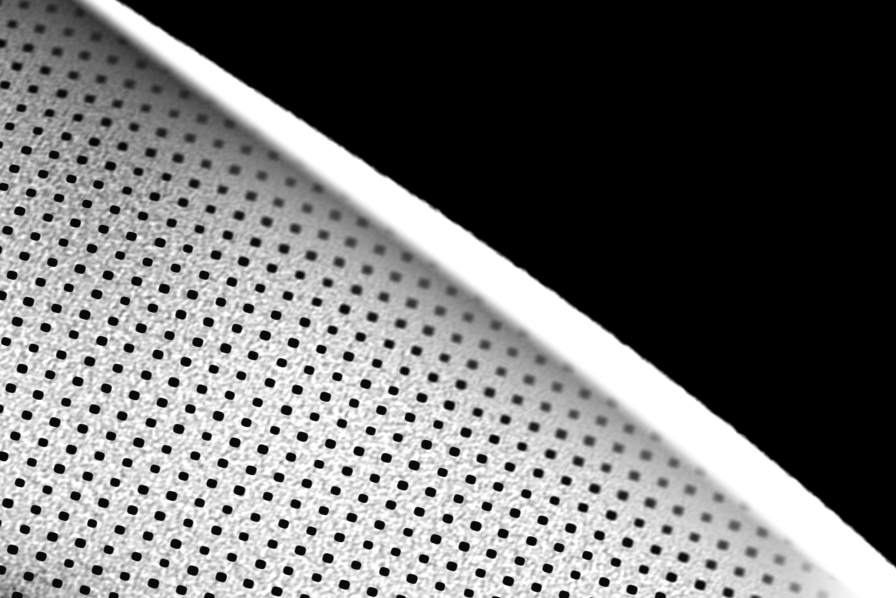
A Shadertoy shader for this texture:

```glsl
vec2 hashGradient(vec2 cell) {
    vec2 h = vec2(dot(cell, vec2(127.1, 311.7)), dot(cell, vec2(269.5, 183.3)));
    return 2.0 * fract(sin(h) * 43758.5) - 1.0;
}

float gradientNoise(vec2 p) {
    vec2 i = floor(p), f = fract(p);
    vec2 u = f * f * (3.0 - 2.0 * f);
    vec2 e = vec2(0.0, 1.0);
    float low = mix(dot(hashGradient(i), f),
                    dot(hashGradient(i + e.yx), f - e.yx), u.x);
    float high = mix(dot(hashGradient(i + e.xy), f - e.xy),
                     dot(hashGradient(i + e.yy), f - e.yy), u.x);
    return mix(low, high, u.y);
}

// Height of the outer cloth edge at a given x
float clothEdge(float x) {
    return 1.0 - 0.729 * (x - 0.195)
         + (0.045 + 0.065 * x) * (x - 0.195) * (1.5 - x);
}

// Coverage of the skewed lattice of perforations
float perforations(vec2 p, float blur) {
    vec2 q = p - vec2(0.529, 0.494);
    q.y += 0.012 * q.x * q.x;
    q.y *= 1.0 + 0.18 * max(0.0, -q.x) * smoothstep(-0.2, 0.5, q.y);
    mat2 lattice = mat2(0.0469, -0.0117, -0.0195, -0.0335);
    vec2 uv = inverse(lattice) * q;
    vec2 cell = round(uv);
    vec2 offset = lattice * (uv - cell);
    offset += 0.0009 * hashGradient(cell);
    offset = abs(mat2(0.96, 0.28, -0.28, 0.96) * offset * vec2(0.92, 1.08));
    float dist = pow(dot(offset * offset, offset), 1.0 / 3.0);
    float radius = 0.0079 + 0.0006 * hashGradient(cell + 9.0).x;
    return 1.0 - smoothstep(radius - blur, radius + blur, dist);
}

// Fine knit: slanted strands with small dark gaps
float knit(vec2 p) {
    vec2 q = mat2(0.83, 0.56, -0.56, 0.83) * p;
    q += 0.003 * gradientNoise(p * 45.0);
    float strands = gradientNoise(q * vec2(150.0, 85.0));
    float gaps = gradientNoise(p * vec2(115.0, 170.0) + 31.0);
    return 0.6 * strands + 0.55 * gaps;
}

void mainImage(out vec4 fragColor, in vec2 fragCoord) {
    vec2 p = fragCoord / iResolution.y;
    float pixel = 1.0 / iResolution.y;

    // Outer edge and the fold beneath the bright rim
    float edge = clothEdge(p.x);
    float fold = edge - (0.02 + 0.125 * p.x - 0.04 * p.x * p.x);
    float below = fold - p.y;
    float depth = max(below, 0.0);

    // Sharpness grows away from the fold and the upper left corner
    float focus = smoothstep(0.03, 0.32, below);
    focus *= 1.0 - 0.45 * smoothstep(0.65, 1.0, p.y);

    // Broad light and shadow over the cloth
    float tone = 0.9 + 0.05 * gradientNoise(p * 3.0 + 4.0);
    float shadow = mix(0.5, 0.24, smoothstep(0.75, 1.3, p.x));
    tone -= shadow * exp(-depth / 0.095);
    tone -= 0.2 * exp(-12.0 * dot(p - vec2(0.2, 0.79), p - vec2(0.2, 0.79)));
    tone -= 0.3 * exp(-5.0 * length(p - vec2(0.0, 1.0)));
    tone -= 0.4 * exp(-11.0 * length(p * vec2(0.6, 1.5)));

    // Knit relief, then the holes with depth of field
    tone += knit(p) * mix(0.06, 0.62, focus);
    float blur = max(mix(0.0062, 0.0016, focus), 0.8 * pixel);
    float holes = perforations(p, blur);
    holes *= mix(0.48, 0.97, smoothstep(0.0, 0.2, below));
    tone = mix(tone, 0.01, holes);

    // Overexposed rim rolling over the fold
    float rim = smoothstep(-0.022, 0.018, -below);
    rim = max(rim, smoothstep(1.28, 1.46, p.x + 0.25 * p.y));
    tone = mix(tone, 1.0, rim);

    // Fuzzy silhouette against black
    float fuzz = 0.004 * gradientNoise(vec2(p.x * 62.0, p.y * 40.0))
               + 0.002 * gradientNoise(p * 130.0);
    float silhouette = (edge + fuzz - p.y) * 0.82;
    float soft = max(0.004, pixel);
    tone = clamp(tone, 0.0, 1.0) * smoothstep(-soft, soft, silhouette);

    fragColor = vec4(vec3(tone), 1.0);
}
```
